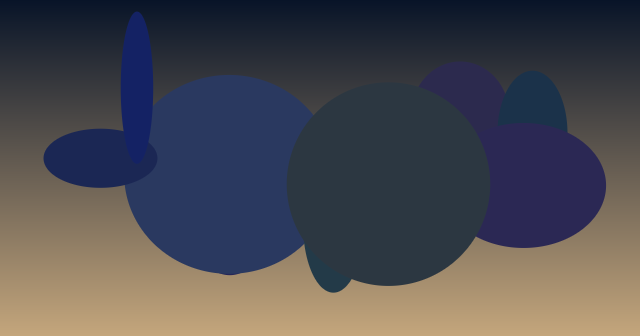
This background is drawn by a Shadertoy shader. Its source:

```glsl
const vec3 DUSK_SAND = vec3(0.769, 0.651, 0.486);
const vec3 NIGHT_NAVY = vec3(0.031, 0.078, 0.157);
const vec3 INDIGO = vec3(0.145, 0.150, 0.345);
const vec3 SLATE_BLUE = vec3(0.163, 0.222, 0.376);
const vec3 DEEP_BLUE = vec3(0.106, 0.153, 0.330);
const vec3 ROYAL_BLUE = vec3(0.080, 0.135, 0.392);
const vec3 DIM_PURPLE = vec3(0.173, 0.165, 0.306);
const vec3 PURPLE = vec3(0.169, 0.157, 0.330);
const vec3 DARK_TEAL = vec3(0.106, 0.196, 0.290);
const vec3 TEAL = vec3(0.137, 0.227, 0.282);
const vec3 CHARCOAL = vec3(0.173, 0.216, 0.255);

// Coverage of an ellipse, with an edge one pixel wide
float ellipseMask(vec2 uv, vec2 center, vec2 radius, vec2 pixel) {
    vec2 q = (uv - center) / radius;
    float len = max(length(q), 1e-4);
    float slope = length(q * pixel / radius) / len;
    return clamp(0.5 - (len - 1.0) / max(slope, 1e-5), 0.0, 1.0);
}

vec3 paintEllipse(vec3 base, vec3 tint, vec2 uv, vec2 center, vec2 radius, vec2 pixel) {
    return mix(base, tint, ellipseMask(uv, center, radius, pixel));
}

vec3 skyGradient(float height) {
    return mix(DUSK_SAND, NIGHT_NAVY, height);
}

// Blue group on the left, back to front
vec3 paintBlueGroup(vec3 color, vec2 uv, vec2 pixel) {
    color = paintEllipse(color, INDIGO, uv, vec2(0.359, 0.332), vec2(0.059, 0.151), pixel);
    color = paintEllipse(color, SLATE_BLUE, uv, vec2(0.358, 0.481), vec2(0.164, 0.296), pixel);
    color = paintEllipse(color, DEEP_BLUE, uv, vec2(0.157, 0.529), vec2(0.089, 0.088), pixel);
    return paintEllipse(color, ROYAL_BLUE, uv, vec2(0.214, 0.739), vec2(0.0254, 0.2265), pixel);
}

// Purple and teal group on the right, back to front
vec3 paintDarkGroup(vec3 color, vec2 uv, vec2 pixel) {
    color = paintEllipse(color, DIM_PURPLE, uv, vec2(0.719, 0.656), vec2(0.077, 0.161), pixel);
    color = paintEllipse(color, DARK_TEAL, uv, vec2(0.832, 0.604), vec2(0.0547, 0.1856), pixel);
    color = paintEllipse(color, PURPLE, uv, vec2(0.818, 0.448), vec2(0.129, 0.186), pixel);
    color = paintEllipse(color, TEAL, uv, vec2(0.521, 0.332), vec2(0.0475, 0.203), pixel);
    return paintEllipse(color, CHARCOAL, uv, vec2(0.607, 0.452), vec2(0.159, 0.303), pixel);
}

void mainImage(out vec4 fragColor, in vec2 fragCoord) {
    vec2 pixel = 1.0 / iResolution.xy;
    vec2 uv = fragCoord * pixel;
    vec3 color = skyGradient(uv.y);
    color = paintBlueGroup(color, uv, pixel);
    color = paintDarkGroup(color, uv, pixel);
    fragColor = vec4(color, 1.0);
}
```
